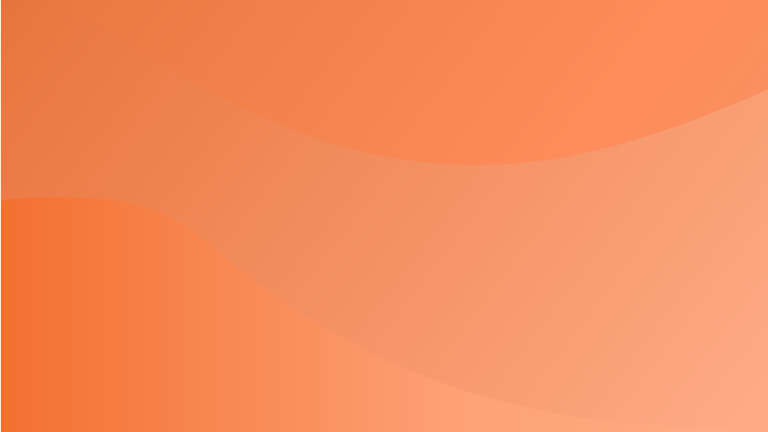
Reproduce this background procedurally as a Shadertoy shader.

```glsl
// Soft orange backdrop: three smooth waves with diagonal gradients.

#define GRADIENT_DIR vec2(0.7, -0.3)
#define UPPER_DIP vec2(0.6185, 0.618)
#define HILL_TOP vec2(0.078, 0.544)
#define HILL_JOIN vec2(0.267, 0.442)
#define TAIL_HEIGHT 0.009
#define TAIL_POWER 2.6
#define EDGE_WIDTH 0.0013

vec3 rgb(float r, float g, float b) { return vec3(r, g, b) / 255.0; }

// Lower rim of the upper wave: a shallow, lopsided bowl
float upperRim(float x) {
    float d = x - UPPER_DIP.x;
    return UPPER_DIP.y + d * d * (1.44 - 0.28 * d - 0.9 * d * d);
}

// Top of the lower wave: a rounded hill that runs out into a long tail
float lowerRim(float x) {
    float d = abs(x - HILL_TOP.x);
    float hill = HILL_TOP.y - d * d * (0.478 + 12.58 * d);
    float reach = max(1.0 - x, 0.0) / (1.0 - HILL_JOIN.x);
    float tail = mix(TAIL_HEIGHT, HILL_JOIN.y, pow(reach, TAIL_POWER));
    return x < HILL_JOIN.x ? hill : tail;
}

// Coverage below a rim, softened over about one pixel across its slope
float below(float rim, float y, float slope) {
    float aspect = iResolution.y / iResolution.x;
    float dist = (rim - y) * iResolution.y / sqrt(1.0 + pow(slope * aspect, 2.0));
    return clamp(dist + 0.5, 0.0, 1.0);
}

void mainImage(out vec4 fragColor, in vec2 fragCoord) {
    vec2 uv = fragCoord / iResolution.xy;
    float diagonal = dot(uv - vec2(0.0, 1.0), GRADIENT_DIR);
    float stepX = 1.0 / iResolution.x;

    // Gradient of each layer
    vec3 middle = mix(rgb(232.0, 116.0, 60.0), rgb(255.0, 172.0, 135.0), diagonal);
    vec3 upper = mix(rgb(233.0, 118.0, 62.0), rgb(254.0, 141.0, 91.0),
                     clamp(diagonal / 0.64, 0.0, 1.0));
    upper = mix(upper, rgb(248.0, 144.0, 96.0), smoothstep(0.64, 0.8, diagonal));
    vec3 lower = mix(rgb(243.0, 112.0, 48.0), rgb(254.0, 163.0, 120.0),
                     clamp(uv.x / 0.62, 0.0, 1.0));
    lower = mix(lower, rgb(255.0, 172.0, 133.0), smoothstep(0.62, 1.0, uv.x));

    // Stack the waves
    float upperY = upperRim(uv.x);
    float lowerY = lowerRim(uv.x);
    float upperSlope = (upperRim(uv.x + stepX) - upperY) / stepX;
    float lowerSlope = (lowerRim(uv.x + stepX) - lowerY) / stepX;
    vec3 color = mix(upper, middle, below(upperY, uv.y, upperSlope));
    color = mix(color, lower, below(lowerY, uv.y, lowerSlope));

    // Thin pale line on the left border
    float edge = clamp(EDGE_WIDTH * iResolution.x - fragCoord.x + 0.5, 0.0, 1.0);
    color = mix(color, rgb(255.0, 235.0, 224.0), edge);

    fragColor = vec4(color, 1.0);
}
```
